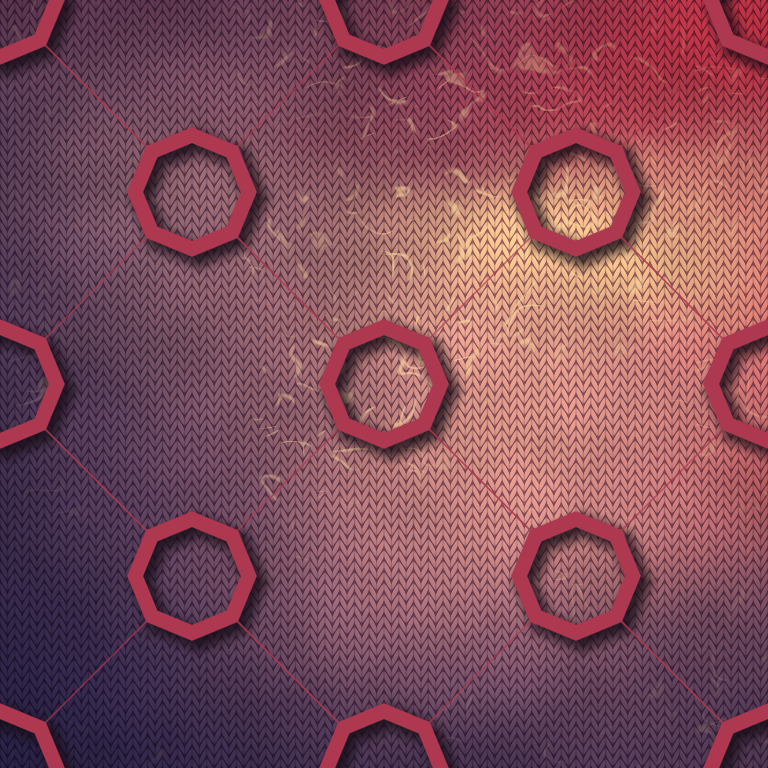
Give the GLSL for this pattern, as a WebGL 1 fragment shader.

```glsl
precision highp float;
// Octagon rings joined by thin diagonal lines over a worn, knitted sunset sky.

uniform vec2 u_resolution;

#define PERIOD 0.5
#define RING_OUTER 0.0780
#define RING_INNER 0.0588
#define LINE_WIDTH 0.0021
#define RING_COLOR vec3(0.68, 0.22, 0.315)
#define SHADOW_OFFSET vec2(0.009, -0.009)
#define SHADOW_STRENGTH 0.80
#define STITCHES vec2(52.0, 70.0)
#define STITCH_SLOPE 1.05
#define KNIT_DEPTH 0.50
#define WEAR 0.65

float hash(vec2 p) {
    return fract(sin(dot(p, vec2(127.1, 311.7))) * 43758.5453);
}

float noise(vec2 p) {
    vec2 i = floor(p), f = fract(p);
    f = f * f * (3.0 - 2.0 * f);
    return mix(mix(hash(i), hash(i + vec2(1.0, 0.0)), f.x),
               mix(hash(i + vec2(0.0, 1.0)), hash(i + vec2(1.0, 1.0)), f.x), f.y);
}

float fbm(vec2 p) {
    float sum = 0.0, amp = 0.5;
    for (int i = 0; i < 4; i++) {
        sum += amp * noise(p);
        p = mat2(1.6, 1.2, -1.2, 1.6) * p + 7.3;
        amp *= 0.5;
    }
    return sum;
}

// Soft elliptical patch of light
float glow(vec2 p, vec2 center, vec2 size) {
    vec2 d = (p - center) / size;
    return exp(-dot(d, d));
}

vec3 sky(vec2 p) {
    vec2 drift = vec2(fbm(p * vec2(3.0, 5.0)), fbm(p * vec2(3.0, 6.0) + 19.0)) - 0.47;
    vec2 q = p + drift * vec2(0.22, 0.17);
    vec3 c = mix(vec3(0.17, 0.14, 0.29), vec3(0.43, 0.29, 0.37),
                 smoothstep(-0.1, 1.0, 0.45 * q.x + 0.65 * q.y));
    c = mix(c, vec3(0.62, 0.45, 0.48), 0.90 * glow(q, vec2(0.30, 0.72), vec2(0.24, 0.20)));
    c = mix(c, vec3(0.70, 0.46, 0.50), 0.95 * glow(q, vec2(0.62, 0.36), vec2(0.38, 0.27)));
    c = mix(c, vec3(0.80, 0.21, 0.28), 0.97 * glow(q, vec2(1.00, 0.97), vec2(0.45, 0.27)));
    c = mix(c, vec3(0.86, 0.38, 0.38), 0.85 * glow(q, vec2(1.05, 0.52), vec2(0.26, 0.23)));
    c = mix(c, vec3(0.95, 0.66, 0.58), 0.90 * glow(q, vec2(0.69, 0.48), vec2(0.25, 0.20)));
    c = mix(c, vec3(1.00, 0.81, 0.57), 0.95 * glow(q, vec2(0.77, 0.67), vec2(0.21, 0.11)));
    c = mix(c, vec3(0.36, 0.19, 0.30), 0.60 * glow(q, vec2(0.10, 1.05), vec2(0.40, 0.13)));
    return c * (0.96 + 0.25 * (fbm(p * 9.0) - 0.47));
}

// Columns of V stitches: 1 on the yarn, 0 in the gaps
float knit(vec2 p, float px) {
    vec2 q = p * STITCHES;
    float arm = abs(fract(q.x) - 0.5) * 2.0;
    float v = fract(q.y - STITCH_SLOPE * arm);
    float taper = 2.0 * arm - 1.0;
    float gap = 0.09 + 0.13 * taper * taper;
    float soft = px * STITCHES.y;
    float across = smoothstep(gap - soft, gap + soft, min(v, 1.0 - v));
    float seam = px * STITCHES.x * 2.0;
    float along = smoothstep(0.03 - seam, 0.07 + seam, min(arm, 1.0 - arm));
    return across * mix(0.45, 1.0, along) * (0.88 + 0.12 * v);
}

// Short pale scuffs, gathered in patches
float scratches(vec2 p) {
    vec2 q = p + 0.025 * vec2(noise(p * 26.0), noise(p * 26.0 + 40.0));
    float crack = abs(noise(q * vec2(26.0, 34.0)) - 0.5);
    float streak = abs(noise(mat2(0.7, 0.7, -0.7, 0.7) * q * vec2(30.0, 22.0) + 60.0) - 0.5);
    float marks = 1.0 - smoothstep(0.012, 0.05, min(crack, streak));
    float broken = smoothstep(0.52, 0.72, noise(p * 48.0 + 11.0));
    float patches = smoothstep(0.38, 0.60, fbm(p * 5.0 + 3.0));
    float area = 0.18 + glow(p, vec2(0.58, 0.60), vec2(0.33, 0.30));
    return marks * broken * patches * min(area, 1.0);
}

// Octagon with corners on the axes and diagonals
float octagon(vec2 p) {
    p = abs(p);
    return max(dot(p, vec2(0.92388, 0.38268)), dot(p, vec2(0.38268, 0.92388)));
}

// Nearest octagon radius on the staggered lattice
float lattice(vec2 p) {
    vec2 even = mod(p + 0.5 * PERIOD, PERIOD) - 0.5 * PERIOD;
    vec2 odd = mod(p, PERIOD) - 0.5 * PERIOD;
    return min(octagon(even), octagon(odd));
}

float ringDistance(float radius) {
    return max(radius - RING_OUTER, RING_INNER - radius);
}

float diagonal(float t, float px) {
    float d = abs(mod(t + 0.5 * PERIOD, PERIOD) - 0.5 * PERIOD) * 0.70711;
    return 1.0 - smoothstep(-0.5 * px, 0.5 * px, d - 0.5 * LINE_WIDTH);
}

void main() {
    float px = 1.0 / min(u_resolution.x, u_resolution.y);
    vec2 p = gl_FragCoord.xy / u_resolution;

    // Knitted, scuffed ground
    vec3 color = sky(p) * 1.07;
    vec3 gapColor = color * (1.0 - KNIT_DEPTH * vec3(0.88, 1.05, 0.82));
    color = mix(gapColor, color, knit(p, px));
    color = mix(color, vec3(0.97, 0.83, 0.61), WEAR * scratches(p));

    // Soft shadow down and to the right
    float shade = ringDistance(lattice(p - SHADOW_OFFSET));
    float shadow = 1.0 - smoothstep(-0.010, 0.018, shade);
    color = mix(color, vec3(0.09, 0.05, 0.09), SHADOW_STRENGTH * shadow);

    // Connecting lines, then rings
    float radius = lattice(p);
    float links = max(diagonal(p.x + p.y, px), 0.75 * diagonal(p.x - p.y, px));
    color = mix(color, RING_COLOR, 0.9 * links * step(RING_OUTER, radius));
    float ring = 1.0 - smoothstep(-0.7 * px, 0.7 * px, ringDistance(radius));
    color = mix(color, RING_COLOR, ring);

    gl_FragColor = vec4(color, 1.0);
}
```
